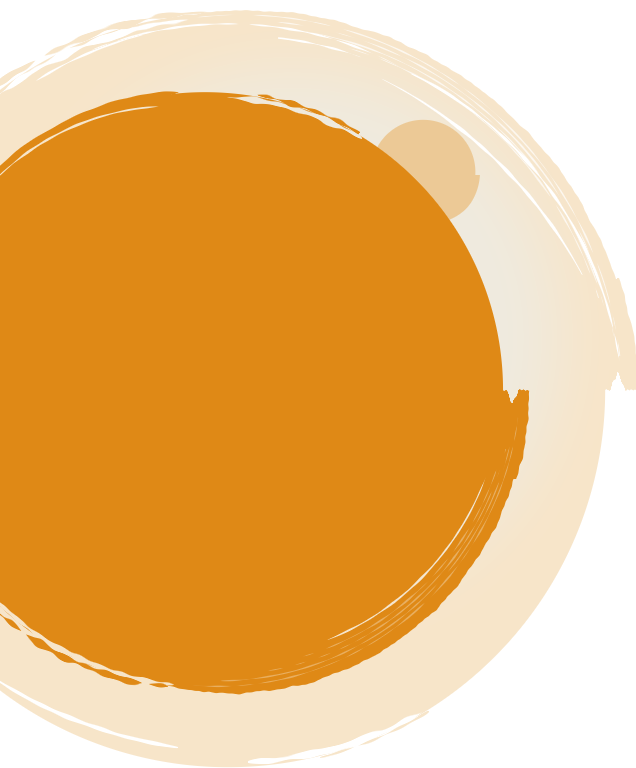
Reproduce this background procedurally as a Shadertoy shader.

```glsl
// Two overlapping brush-painted discs on white paper: a wide pale wash and a
// solid orange one, with a small tan dot between. Each disc is a polar distance
// test; tapered arcs, broken up by gradient noise, add or remove paint at its rim.

const vec3 PAPER  = vec3(1.0);
const vec3 CREAM  = vec3(0.968, 0.898, 0.790);
const vec3 MIST   = vec3(0.938, 0.918, 0.870);
const vec3 TAN    = vec3(0.925, 0.790, 0.590);
const vec3 ORANGE = vec3(0.875, 0.537, 0.086);

// Positions and radii in canvas heights
const vec2  WASH_CENTER = vec2(0.297, 0.492);
const float WASH_RADIUS = 0.491;
const vec2  SUN_CENTER  = vec2(0.267, 0.492);
const float SUN_RADIUS  = 0.388;
const vec2  DOT_CENTER  = vec2(0.551, 0.776);
const float DOT_RADIUS  = 0.068;
const vec2  MIST_CENTER = vec2(0.380, 0.560);
const vec2  MIST_RANGE  = vec2(0.27, 0.42);

// Rim offsets and stroke widths in thousandths of the height, angles in degrees
const float WASH_STROKE = 41.0;
const float SUN_STROKE  = 31.0;
const float SWEEP       = 97.0;
const float MIL_PER_DEG = 8.0;
const float ROUGHNESS   = 3.5;

vec2 hashGradient(vec2 cell) {
    float h = fract(sin(dot(cell, vec2(127.1, 311.7))) * 43758.5);
    return vec2(cos(6.2832 * h), sin(6.2832 * h));
}

float gradientNoise(vec2 p) {
    vec2 i = floor(p), f = fract(p);
    vec2 u = f * f * f * (f * (f * 6.0 - 15.0) + 10.0);
    vec2 e = vec2(0.0, 1.0);
    float low  = mix(dot(hashGradient(i), f), dot(hashGradient(i + e.yx), f - e.yx), u.x);
    float high = mix(dot(hashGradient(i + e), f - e), dot(hashGradient(i + 1.0), f - 1.0), u.x);
    return mix(low, high, u.y);
}

// Antialiased coverage of a signed distance in thousandths
float cover(float d) {
    return clamp(0.5 - d * iResolution.y / 1000.0, 0.0, 1.0);
}

// x: angle in degrees, y: offset from the rim in thousandths
vec2 rimCoords(vec2 p, vec2 center, float radius) {
    vec2 d = p - center;
    return vec2(degrees(atan(d.y, d.x)), 1000.0 * (length(d) - radius));
}

// Tapered arc; span: start and end angle, rim: start and end offset
float arc(vec2 q, vec2 span, vec2 rim, float bow, float halfWidth, float breaks) {
    float t = (q.x - span.x) / (span.y - span.x);
    float hump = 4.0 * clamp(t, 0.0, 1.0) * (1.0 - clamp(t, 0.0, 1.0));
    float n = gradientNoise(vec2(q.x * 0.28, q.y * 0.06 + span.x));
    float h = halfWidth * (pow(hump, 0.4) + breaks * (2.6 * n - 0.2));
    float d = abs(q.y - mix(rim.x, rim.y, t) - bow * hump) - h;
    return cover(d) * step(0.0, t) * step(t, 1.0) * smoothstep(0.0, 0.4, h);
}

// Disc with a stroke that swells toward a ragged tip at angle zero
float brushDisc(vec2 q, float side, float width, float power) {
    float angle = side * q.x;
    float t = angle / SWEEP;
    float swell = width * (1.0 - pow(clamp(t, 0.0, 1.0), power));
    swell += 0.1 * width * step(t, 0.165);
    swell += ROUGHNESS * (gradientNoise(vec2(q.x * 0.22, side))
                        + 0.5 * gradientNoise(vec2(q.x * 0.7, 5.0)));
    float notch = 2.6 * max(0.0, 1.0 - abs(q.y - 0.4 * width) / (0.25 * width));
    notch += 0.7 * gradientNoise(vec2(q.y * 0.25, 2.0));
    float stroke = cover(q.y - swell) * cover((notch - angle) * MIL_PER_DEG) * step(t, 1.0);
    return max(cover(q.y), stroke);
}

// Hairline gaps running along the swelling stroke
float bristles(vec2 q, float side) {
    float gaps = 0.0;
    for (int i = 0; i < 4; i++) {
        float k = float(i);
        vec2 span = side * vec2(95.0 - 8.0 * k, 5.0 + 3.0 * k);
        gaps = max(gaps, arc(q, span, vec2(-4.0 - 5.0 * k, 21.0 - 5.0 * k), 0.0, 0.7, 0.8));
    }
    return gaps;
}

float washMask(vec2 q) {
    float gaps = 0.7 * bristles(q, 1.0);
    gaps = max(gaps, arc(q, vec2(64, 18), vec2(-39, -6), -9.0, 2.0, 0.3));
    gaps = max(gaps, arc(q, vec2(60, 4), vec2(-15, 20), 0.0, 1.8, 0.5));
    gaps = max(gaps, arc(q, vec2(112, 58), vec2(-14, -14), 0.0, 1.1, 0.8));
    gaps = max(gaps, arc(q, vec2(82, 68), vec2(-28, -24), 0.0, 1.0, 0.8));
    gaps = max(gaps, arc(q, vec2(95, 132), vec2(-6, -4), 0.0, 4.5, 0.5));
    gaps = max(gaps, arc(q, vec2(122, 103), vec2(-17, -15), 0.0, 1.3, 0.4));
    gaps = max(gaps, arc(q, vec2(-130, -98), vec2(-7, -21), -4.0, 2.6, 0.3));
    gaps = max(gaps, arc(q, vec2(-87, -58), vec2(-6, -1), 0.0, 4.0, 0.5));
    float paint = brushDisc(q, 1.0, WASH_STROKE, 1.0) * (1.0 - gaps);
    paint = max(paint, arc(q, vec2(92, 133), vec2(2, 8), 0.0, 4.0, 0.7));
    return max(paint, arc(q, vec2(-76, -58), vec2(2, 2), 0.0, 1.5, 1.0));
}

float sunMask(vec2 q) {
    float paint = max(brushDisc(q, -1.0, SUN_STROKE, 2.3),
                      arc(q, vec2(178, 95), vec2(3, 1), 0.0, 6.5, 0.1));
    float gaps = 0.4 * bristles(q, -1.0);
    gaps = max(gaps, arc(q, vec2(-64, -16), vec2(-26, -5), 1.0, 1.3, 0.3));
    gaps = max(gaps, arc(q, vec2(134, 99), vec2(-1, -14), 3.0, 1.5, 0.3));
    gaps = max(gaps, arc(q, vec2(-138, -96), vec2(-2, -2), 0.0, 3.2, 0.5));
    gaps = max(gaps, arc(q, vec2(87, 58), vec2(-6, -2), 0.0, 4.0, 0.4));
    paint *= 1.0 - gaps;
    paint = max(paint, arc(q, vec2(-136, -97), vec2(8, 1), 0.0, 3.5, 0.7));
    return max(paint, arc(q, vec2(80, 59), vec2(2, 2), 0.0, 2.5, 0.9));
}

void mainImage(out vec4 fragColor, in vec2 fragCoord) {
    vec2 p = fragCoord / iResolution.y;
    vec3 wash = mix(MIST, CREAM, smoothstep(MIST_RANGE.x, MIST_RANGE.y, distance(p, MIST_CENTER)));
    vec3 color = mix(PAPER, wash, washMask(rimCoords(p, WASH_CENTER, WASH_RADIUS)));

    // Dot with a slightly swollen lower right quarter
    vec2 dot = rimCoords(p, DOT_CENTER, DOT_RADIUS);
    float bulge = 6.0 * smoothstep(-90.0, -30.0, dot.x) * step(dot.x, -3.0);
    color = mix(color, TAN, cover(dot.y - bulge));

    color = mix(color, ORANGE, sunMask(rimCoords(p, SUN_CENTER, SUN_RADIUS)));
    fragColor = vec4(color, 1.0);
}
```
